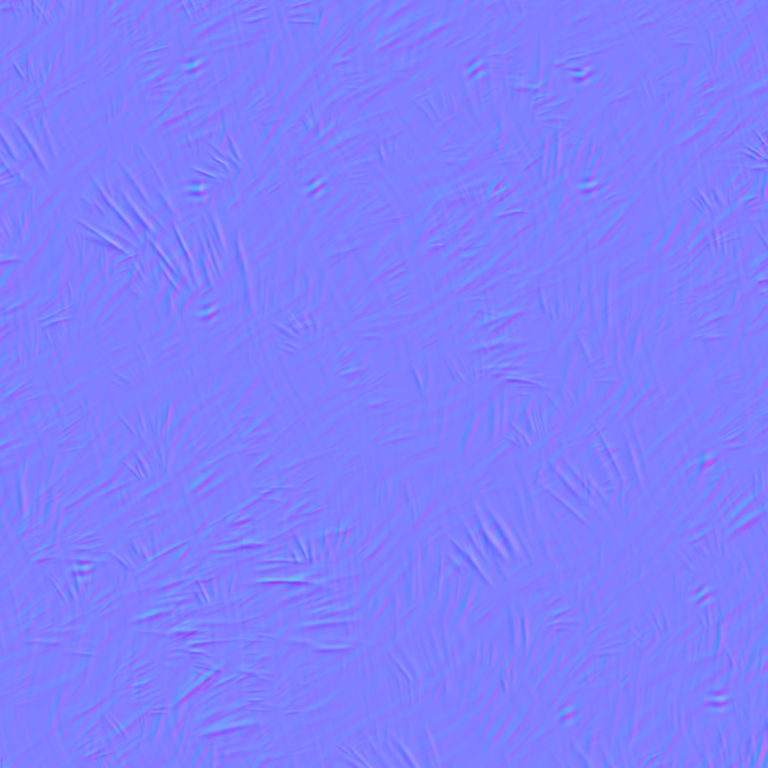
This texture map is drawn by a WebGL 1 fragment shader. Its source:

```glsl
precision highp float;
// Tangent-space normal map of matted fur: fanned tufts, fine hairs, flowing streaks and a few knots.

uniform vec2 u_resolution;

const float FLOW_ANGLE = 0.82;     // main hair direction, radians
const float FLOW_SWAY = 1.0;       // slow drift of that direction
const float TUFT_CELLS = 8.0;
const float TUFT_WIDTH = 0.031;    // in cells
const float TUFT_FAN = 0.6;
const float TUFT_RELIEF = 0.72;
const float HAIR_CELLS = 17.0;
const float HAIR_WIDTH = 0.048;
const float HAIR_FAN = 0.8;
const float HAIR_RELIEF = 0.56;
const float STRAY_SHARE = 0.16;    // tufts that lean far off the flow
const vec2 STREAK_SCALE = vec2(17.0, 112.0);  // along and across the flow
const float STREAK_RELIEF = 0.085;
const float KNOT_CELLS = 6.0;
const float KNOT_SHARE = 0.32;
const float KNOT_RADIUS = 0.08;    // in cells
const float KNOT_RELIEF = 0.45;
const int STROKES = 12;

float hash(vec2 p) {
  return fract(sin(dot(p, vec2(127.1, 311.7))) * 43758.5453);
}

vec4 hash4(vec2 p) {
  vec4 k = vec4(dot(p, vec2(127.1, 311.7)), dot(p, vec2(269.5, 183.3)),
                dot(p, vec2(113.5, 271.9)), dot(p, vec2(246.1, 124.6)));
  return fract(sin(k) * 43758.5453);
}

float valueNoise(vec2 p) {
  vec2 i = floor(p);
  vec2 f = fract(p);
  f = f * f * (3.0 - 2.0 * f);
  return mix(mix(hash(i), hash(i + vec2(1.0, 0.0)), f.x),
             mix(hash(i + vec2(0.0, 1.0)), hash(i + vec2(1.0, 1.0)), f.x), f.y);
}

vec2 heading(float angle) {
  return vec2(cos(angle), sin(angle));
}

// Slope of one bent, tapered ridge that starts at the origin.
vec2 strokeSlope(vec2 p, float angle, float len, float bend, float width) {
  vec2 along = heading(angle);
  vec2 across = vec2(-along.y, along.x);
  float t = dot(p, along) / len;
  float side = (dot(p, across) - bend * t * t) / width;
  float taper = smoothstep(0.0, 0.3, t) * (1.0 - smoothstep(0.45, 1.0, t));
  return (across - along * (2.0 * bend * t / len)) * side * exp(-side * side) * taper;
}

// Sum of the tufts around uv, one tuft per grid cell.
vec2 tuftLayer(vec2 uv, float cells, float width, float fan, float seed) {
  vec2 p = uv * cells;
  vec2 home = floor(p);
  vec2 slope = vec2(0.0);
  for (int j = -1; j <= 1; j++) {
    for (int i = -1; i <= 1; i++) {
      vec2 cell = home + vec2(float(i), float(j));
      vec4 tuft = hash4(cell + seed);
      vec2 root = cell + tuft.xy;
      float angle = FLOW_ANGLE + FLOW_SWAY * (valueNoise(root / cells * 5.0 + 7.3) - 0.5)
                  + 0.6 * (tuft.z - 0.5)
                  + step(1.0 - STRAY_SHARE, hash(cell + seed + 5.7));
      vec2 along = heading(angle);
      vec2 across = vec2(-along.y, along.x);
      float relief = mix(0.5, 1.25, tuft.w * tuft.w);
      for (int k = 0; k < STROKES; k++) {
        vec4 h = hash4(cell + seed + vec2(float(k) * 3.17 + 1.3, float(k) * 1.71));
        float spread = (float(k) + h.x) / float(STROKES) - 0.5;
        vec2 q = p - root - across * spread * 0.75 + along * 0.35 * h.w;
        float len = mix(0.45, 0.95, h.y);
        float bend = 0.25 * (h.z - 0.5) + 0.12 * (tuft.z - 0.5);
        float w = width * mix(0.7, 1.4, fract(h.w * 7.0));
        float height = mix(0.25, 1.0, h.x * h.x);
        slope += relief * height * strokeSlope(q, angle + spread * fan, len, bend, w);
      }
    }
  }
  return slope;
}

// Slope across long noise streaks that wander with the flow.
vec2 streakLayer(vec2 uv, float angle, float scale, float seed) {
  vec2 along = heading(angle);
  vec2 across = vec2(-along.y, along.x);
  float wander = 0.07 * valueNoise(uv * 6.0 + seed);
  vec2 p = vec2(dot(uv, along), dot(uv, across) + wander) * STREAK_SCALE * scale + seed;
  vec2 e = vec2(0.0, 0.25);
  return across * (valueNoise(p - e) - valueNoise(p + e)) / (2.0 * e.y);
}

// Small scattered clumps crossed by tight ripples.
vec2 knotLayer(vec2 uv) {
  vec2 p = uv * KNOT_CELLS;
  vec2 cell = floor(p);
  vec4 h = hash4(cell + 41.7);
  vec2 q = (p - cell - mix(vec2(0.25), vec2(0.75), h.xy)) / KNOT_RADIUS;
  vec2 across = heading(2.0 + 0.5 * (h.w - 0.5));
  float blob = exp(-dot(q, q)) * step(h.z, KNOT_SHARE);
  float ripple = sin(dot(q, across) * 5.5 + 0.8 * sin(q.x * 2.0 + h.w * 6.0));
  return blob * (across * ripple + vec2(0.4 * sin(q.x * 4.0), 0.0));
}

void main() {
  vec2 uv = gl_FragCoord.xy / u_resolution;

  // Calm and busy patches
  float busy = mix(0.6, 1.35, valueNoise(uv * 7.0 + 19.1));

  vec2 slope = TUFT_RELIEF * tuftLayer(uv, TUFT_CELLS, TUFT_WIDTH, TUFT_FAN, 3.1);
  slope += HAIR_RELIEF * tuftLayer(uv, HAIR_CELLS, HAIR_WIDTH, HAIR_FAN, 67.9);
  slope += STREAK_RELIEF * streakLayer(uv, FLOW_ANGLE - 0.15, 1.0, 11.3);
  slope += STREAK_RELIEF * streakLayer(uv, FLOW_ANGLE + 0.35, 1.5, 53.9);
  slope += 0.6 * STREAK_RELIEF * streakLayer(uv, FLOW_ANGLE + 1.0, 1.4, 31.7);
  slope = slope * busy + KNOT_RELIEF * knotLayer(uv);

  vec3 normal = normalize(vec3(slope, 1.0));
  gl_FragColor = vec4(normal * 0.5 + 0.5, 1.0);
}
```
